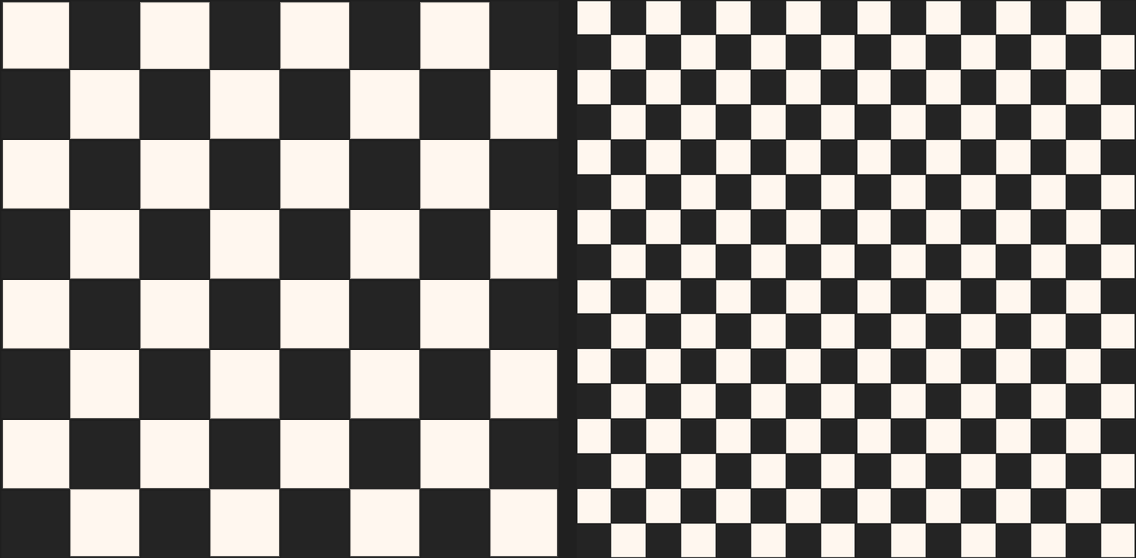
Left, the tile; right, the same tile 2 across and 2 down.
This pattern is drawn by a Shadertoy shader. Its source:

```glsl
// Cream and charcoal checkerboard of 8 x 8 cells with a thin dark frame.
// Each light cell is a box distance with a soft edge and slightly uneven size;
// the frame is dark on all sides, so opposite edges join without a seam.

float hash(vec2 cell) {
    return fract(sin(dot(cell, vec2(127.1, 311.7))) * 4375.85);
}

float boxDistance(vec2 p, vec2 halfSize) {
    vec2 d = abs(p) - halfSize;
    return max(d.x, d.y);
}

void mainImage(out vec4 fragColor, in vec2 fragCoord) {
    vec2 uv = fragCoord / iResolution.xy;

    // Cell units counted from the top left; the last row is cut a little by the frame
    vec2 p = vec2(uv.x, 1.0 - uv.y) * vec2(8.0, 7.98);
    vec2 cell = floor(p);
    float isLight = 1.0 - mod(cell.x + cell.y, 2.0);

    // Light square, nudged and resized slightly per cell
    vec2 wobble = vec2(hash(cell), hash(cell + 19.0)) - 0.5;
    vec2 local = p - cell - vec2(0.497, 0.491) - 0.003 * wobble;
    float square = boxDistance(local, 0.492 + 0.003 * wobble.yx);

    // Dark frame trims the outer squares
    float frame = boxDistance(p - vec2(4.0, 3.994), vec2(3.958, 3.96));
    float d = max(square, frame);

    // Soft edge, never thinner than one pixel
    float soft = max(0.011, 8.0 / iResolution.y * 0.7);
    float cover = isLight * (1.0 - smoothstep(-soft, soft, d));

    // Charcoal darkens faintly along the cell borders
    vec2 toLine = 0.5 - abs(fract(p) - 0.5);
    float rim = 1.0 - smoothstep(0.008, 0.03, min(toLine.x, toLine.y));
    vec3 charcoal = vec3(0.14, 0.14, 0.14) - 0.02 * rim;
    vec3 cream = vec3(1.0, 0.97, 0.937);

    fragColor = vec4(mix(charcoal, cream, cover), 1.0);
}
```
